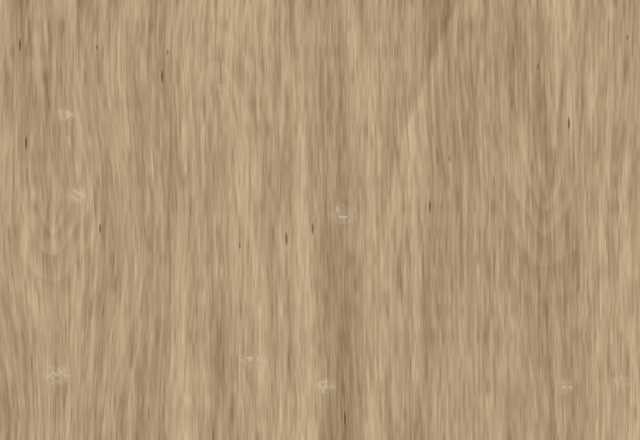
Reproduce this texture procedurally as a Shadertoy shader.

```glsl
// Draws a pale brown wood board with upright fibres, arched growth rings and worn specks.

const vec3 WOOD_MID = vec3(0.69, 0.592, 0.47);
const vec3 WOOD_STEP = vec3(0.0425, 0.040, 0.035);
const vec3 FLECK_BROWN = vec3(0.38, 0.30, 0.22);
const vec3 SEAM_GREY = vec3(0.54, 0.48, 0.40);
const vec3 WORN_PALE = vec3(0.80, 0.74, 0.65);

float hash(vec2 p) {
    vec3 q = fract(vec3(p.xyx) * 0.1031);
    q += dot(q, q.yzx + 33.33);
    return fract((q.x + q.y) * q.z);
}

// Smooth value noise from -1 to 1
float noise(vec2 p) {
    vec2 cell = floor(p), f = fract(p);
    f = f * f * (3.0 - 2.0 * f);
    float low = mix(hash(cell), hash(cell + vec2(1, 0)), f.x);
    float high = mix(hash(cell + vec2(0, 1)), hash(cell + vec2(1, 1)), f.x);
    return mix(low, high, f.y) * 2.0 - 1.0;
}

// Ring tone that rises slowly and drops at a soft edge, from -0.5 to 0.5
float ringTone(float phase) {
    float f = fract(phase);
    return f * (1.0 - smoothstep(0.82, 1.0, f)) - 0.42;
}

// Nested parabolic rings around a tip; direction 1 opens up, -1 opens down
float arch(vec2 p, vec2 tip, float direction, float width, float wobble) {
    vec2 q = p - tip;
    q.y *= direction;
    float fade = exp(-pow(q.x / width, 2.0)) * smoothstep(-0.5, 0.0, q.y);
    q.x *= 2.6;
    float rings = sqrt(max(length(q) - q.y, 0.0));
    return fade * ringTone(rings * 7.0 + wobble);
}

// Bright growth band starting sharply at an edge and fading with distance
float growthBand(float d, float reach) {
    return smoothstep(-0.004, 0.008, d) * exp(-max(d, 0.0) / reach);
}

// Fine upright fibres, broad streaks and dark pores
float fibres(vec2 p) {
    float tone = 0.95 * noise(p * vec2(14.0, 0.8));
    tone += 0.75 * noise(p * vec2(42.0, 1.8) + 11.0);
    tone += 0.85 * noise(p * vec2(95.0, 5.0) + 23.0);
    tone += 1.15 * noise(p * vec2(190.0, 13.0) + 37.0);
    tone += 0.9 * noise(p * vec2(310.0, 34.0) + 53.0);
    float pores = noise(p * vec2(160.0, 17.0) + 71.0);
    return tone - 1.1 * smoothstep(0.42, 0.85, pores);
}

// Two arched edges enclose a darker heartwood strip
float figure(vec2 p, float wobble) {
    float leftEdge = 0.715 - 0.07 * p.y * p.y * p.y + 0.008 * wobble;
    float rightEdge = 0.865 + 0.4 * pow(p.y - 0.33, 2.0) + 0.008 * wobble;
    float tone = 1.25 * growthBand(leftEdge - p.x, 0.075);
    tone += 1.2 * growthBand(p.x - rightEdge, 0.11);
    float heart = smoothstep(leftEdge, leftEdge + 0.01, p.x)
                * (1.0 - smoothstep(rightEdge - 0.01, rightEdge, p.x));
    tone -= 0.5 * heart;
    tone += 1.2 * arch(p, vec2(0.12, 0.50), 1.0, 0.12, 0.3 * wobble);
    tone += 1.2 * arch(p, vec2(1.24, 0.56), 1.0, 0.15, 0.3 * wobble);
    tone += 1.0 * arch(p, vec2(0.50, 0.78), -1.0, 0.15, 0.4 * wobble);
    return tone;
}

// Soft ellipse mask
float spot(vec2 p, vec2 center, vec2 radius) {
    return 1.0 - smoothstep(0.3, 1.0, length((p - center) / radius));
}

vec2 scatter(float id, float seed, float aspect) {
    return vec2(hash(vec2(id, seed)) * aspect, hash(vec2(id, seed + 7.0)));
}

// Short dark flecks along the grain
float flecks(vec2 p, float aspect) {
    float mask = 0.0;
    for (float i = 0.0; i < 16.0; i++) {
        float size = hash(vec2(i, 91.0));
        vec2 radius = vec2(0.0035, mix(0.008, 0.032, size * size));
        mask = max(mask, spot(p, scatter(i, 5.0, aspect), radius) * mix(0.35, 0.85, size));
    }
    return mask;
}

// Scuffed patches broken into pale grains
float wornPatches(vec2 p, float aspect) {
    float area = 0.0;
    for (float i = 0.0; i < 8.0; i++) {
        vec2 radius = vec2(0.042, 0.03) * mix(0.6, 1.0, hash(vec2(i, 17.0)));
        area = max(area, spot(p, scatter(i, 43.0, aspect), radius));
    }
    float grains = smoothstep(0.0, 0.7, noise(p * 150.0));
    return area * mix(0.2, 0.75, grains);
}

void mainImage(out vec4 fragColor, in vec2 fragCoord) {
    vec2 p = fragCoord / iResolution.y;
    float aspect = iResolution.x / iResolution.y;
    float wobble = noise(p * vec2(9.0, 5.0)) + 0.5 * noise(p * vec2(30.0, 12.0));
    vec2 grain = p + vec2(0.018 * noise(p * vec2(4.0, 2.2)) + 0.002 * wobble, 0.0);

    float tone = fibres(grain) + figure(p, wobble) - 0.06;
    vec3 color = WOOD_MID + WOOD_STEP * clamp(tone, -3.6, 2.8);

    // Thin grey seam, flecks and scuffs
    float seamX = 0.385 + 0.012 * noise(vec2(p.y * 3.0, 4.0));
    float seam = (1.0 - smoothstep(0.001, 0.005, abs(p.x - seamX)))
               * smoothstep(-0.3, 0.6, noise(vec2(p.y * 5.0, 9.0)));
    color = mix(color, SEAM_GREY, 0.5 * seam);
    color = mix(color, FLECK_BROWN, flecks(grain, aspect));
    color = mix(color, WORN_PALE, wornPatches(p, aspect));
    fragColor = vec4(color, 1.0);
}
```
